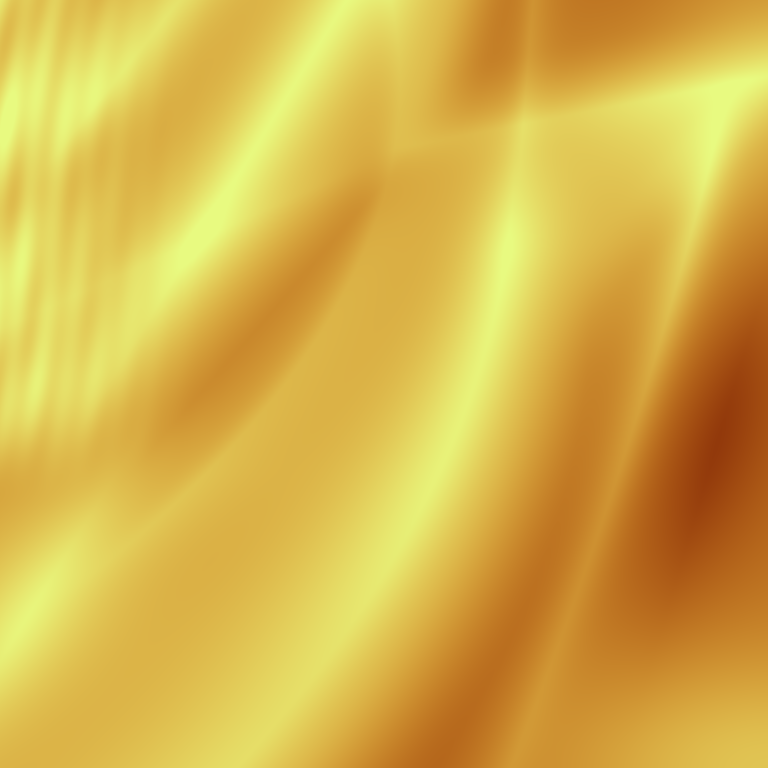
A WebGL 1 fragment shader for this background:

```glsl
precision highp float;
// Folded golden satin: curved glowing ridges over amber and brown valleys.

uniform vec2 u_resolution;

// Softly creased crest with separate falloff on each side.
float crest(float d, float leftWidth, float rightWidth) {
  float width = d < 0.0 ? leftWidth : rightWidth;
  return exp(-pow(abs(d) / width, 1.35));
}

// Brown through amber to pale yellow, indexed by lightness.
vec3 goldRamp(float t) {
  float shade = 1.0 - t;
  return vec3(0.91 - 0.56 * shade * shade, t, t * (0.1 + 0.42 * t));
}

// Wide folds sweeping from the lower left to the upper middle.
float leftFolds(float x, float y) {
  float upper = x - 0.286 - 0.62 * (y - 0.733);
  float light = 0.37 * crest(upper, 0.075, 0.09) * smoothstep(0.32, 0.74, y);

  float valley = x - 0.48 - 0.87 * (y - 0.74);
  light -= 0.11 * crest(valley, 0.09, 0.055)
         * smoothstep(0.32, 0.5, y) * (1.0 - smoothstep(0.72, 0.84, y));

  float seam = x + 0.256 - 1.744 * y + 0.978 * y * y;
  light += 0.11 * crest(seam, 0.026, 0.11) * smoothstep(0.2, 0.4, y);

  float cornerGlow = x - 0.05 - 0.62 * (y - 0.22);
  light += 0.35 * crest(cornerGlow, 0.11, 0.1)
         * exp(-pow((y - 0.2) / 0.19, 2.0));

  float topGlow = x - 0.13 - 0.8 * (y - 0.87);
  light += 0.26 * crest(topGlow, 0.07, 0.065) * smoothstep(0.72, 0.9, y);

  float crossing = y - 0.8 - 0.45 * (x - 0.51);
  return light + 0.07 * crest(crossing, 0.07, 0.04)
         * (1.0 - smoothstep(0.4, 0.52, x));
}

// Fine crossing streaks along the left edge.
float edgeStreaks(float x, float y) {
  float mask = exp(-pow(x / 0.14, 2.0)) * smoothstep(0.34, 0.52, y);
  float steep = sin(170.0 * (x - 0.14 * y) + 1.2 * sin(9.0 * y));
  float slanted = sin(75.0 * (x - 0.4 * y) + 0.8);
  float shallow = sin(30.0 * (y - 0.65 * x) + 1.3);
  return mask * (0.25 + 0.035 * steep + 0.04 * slanted + 0.055 * shallow);
}

void main() {
  vec2 uv = gl_FragCoord.xy / u_resolution;
  float x = uv.x;
  float y = uv.y;
  float light = 0.6 + leftFolds(x, y) + edgeStreaks(x, y);

  // Brown ground on the right, lifted along the bottom edge.
  float mainFold = x - 0.3085 - 0.897 * y + 0.556 * y * y;
  light -= 0.13 * smoothstep(0.07, 0.24, mainFold)
         * smoothstep(-0.01, 0.11, x - 0.08 - y);
  light += 0.3 * exp(-pow(y / 0.15, 2.0)) * smoothstep(0.55, 1.0, x);

  // Central fold, its shadow and its thin upper tail.
  float foldWidth = 0.04 + 0.2 * (1.0 - smoothstep(-0.2, 0.85, y));
  light += mix(0.27, 0.35, smoothstep(0.05, 0.4, y))
         * crest(mainFold, foldWidth, mix(0.1, 0.06, y))
         * (1.0 - smoothstep(0.66, 0.87, y));
  light -= 0.08 * crest(mainFold - 0.26 + 0.23 * y, 0.08, 0.08)
         * (1.0 - smoothstep(0.5, 0.7, y));
  light += 0.11 * crest(x - 0.68 - 0.08 * (y - 0.82), 0.018, 0.03)
         * smoothstep(0.72, 0.86, y);

  // Bright horizon with a dark pocket above it.
  float horizon = y - 0.805 - 0.195 * (x - 0.51);
  light -= 0.17 * smoothstep(-0.03, 0.1, horizon)
         * smoothstep(0.0, 0.09, x - 0.52 - 0.3 * (y - 0.81))
         * (1.0 - 0.5 * smoothstep(0.8, 1.0, x));
  light += 0.35 * smoothstep(0.5, 0.98, x) * crest(horizon, 0.16, 0.085);
  light += 0.04 * smoothstep(0.48, 0.55, x) * crest(horizon, 0.02, 0.02);

  // Right fold beside the deepest shadow.
  float rightFold = x - 0.665 - 0.4 * y + 0.09 * y * y;
  light += mix(0.1, 0.3, smoothstep(0.0, 0.75, y))
         * crest(rightFold, 0.04, 0.035) * (1.0 - smoothstep(0.74, 0.92, y));
  light -= 0.25 * crest(x - 0.93 - 0.3 * (y - 0.41), 0.09, 0.11)
         * exp(-pow((y - 0.43) / 0.23, 2.0));

  gl_FragColor = vec4(goldRamp(clamp(light, 0.2, 0.98)), 1.0);
}
```
